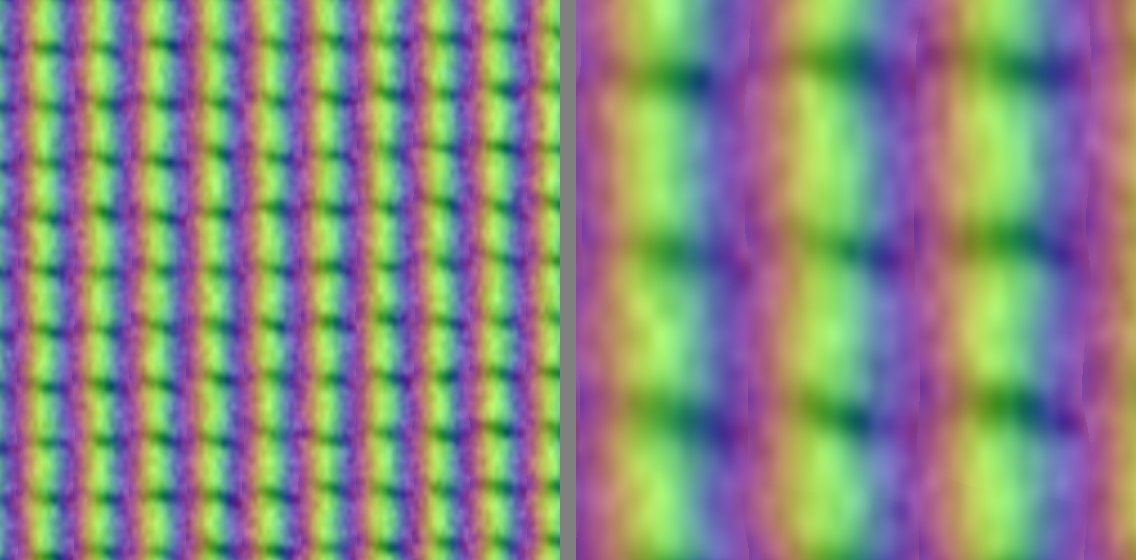
Left: the whole. Right: its middle third, enlarged.
Give the GLSL for this pattern, as a WebGL 1 fragment shader.

```glsl
precision highp float;
// Ribbed knit: about ten vertical ribs, each running through a full hue cycle
// from green to blue, purple, rose and olive. Tilted dark seams cut every rib
// into ten soft stitches; cell hashes and value noise add wear and fibre.

uniform vec2 u_resolution;

const float TAU = 6.2831853;

float hash(vec2 p) {
  p = fract(p * vec2(0.1731, 0.2387));
  p += dot(p, p.yx + 31.7);
  return fract((p.x + p.y) * p.x * 17.3);
}

float valueNoise(vec2 p) {
  vec2 cell = floor(p);
  vec2 t = fract(p);
  t = t * t * (3.0 - 2.0 * t);
  return mix(mix(hash(cell), hash(cell + vec2(1.0, 0.0)), t.x),
             mix(hash(cell + vec2(0.0, 1.0)), hash(cell + vec2(1.0, 1.0)), t.x), t.y);
}

// Hue cycle across one rib; 0 is the green crest, 0.5 the purple groove
vec3 ribColor(float across) {
  vec3 wave = cos(TAU * (across - vec3(0.76, 0.02, 0.42)));
  return vec3(0.525, 0.555, 0.495) + vec3(0.19, 0.255, 0.20) * wave;
}

void main() {
  vec2 uv = gl_FragCoord.xy / u_resolution;

  // Slightly wavering ribs, with rows rising gently to the right
  float waver = valueNoise(uv * vec2(24.0, 30.0) + 7.0) - 0.5;
  float rib = (uv.x - 0.0755 - 0.003 * uv.y) / 0.101 + 0.07 * waver;
  float row = (uv.y - 0.9154 - 0.0275 * (uv.x - 0.078)) / 0.1006;

  // Position in the stitch; the rib boundary lies in the purple groove
  float column = floor(rib + 0.45);
  float across = rib - column;
  row += 0.22 * across + 0.08 * (valueNoise(uv * 28.0 + 51.0) - 0.5);
  float line = floor(row + 0.5);
  vec2 stitch = vec2(column, line) + 40.0;
  float along = row - line + 0.12 * (hash(stitch) - 0.5);

  // Seam shadow: deepest from the green crest to the blue flank
  float seam = exp(-along * along / 0.021);
  float reach = 0.055 + 0.05 * hash(stitch + 13.0);
  float offCrest = across - 0.13;
  float crest = exp(-offCrest * offCrest / reach);
  float depth = 0.8 + 0.4 * hash(stitch + 29.0);

  vec3 color = ribColor(across * (1.0 + 0.10 * seam));
  color += vec3(0.27, 0.23, 0.19) * crest * (0.27 - seam * depth);
  color -= vec3(0.04, 0.05, 0.03) * (seam - 0.25);

  // Pale glow in the middle of each green stitch
  float glow = exp(-across * across / 0.02) * (0.5 - 0.5 * cos(TAU * along));
  color += vec3(0.07, 0.06, 0.05) * (glow - 0.15);

  // Soft mottling, upright fibres and pale strands in the grooves
  float mottle = valueNoise(uv * 62.0 + 3.0) - 0.5;
  float fibre = valueNoise(uv * vec2(125.0, 58.0) + 19.0) - 0.5;
  float strand = valueNoise(vec2(uv.x * 70.0 - uv.y * 38.0, uv.y * 75.0 + uv.x * 30.0)) - 0.5;
  float groove = 0.5 - 0.5 * cos(TAU * across);
  color += 0.08 * mottle + 0.06 * fibre;
  color += vec3(0.08, 0.10, 0.07) * groove * strand;

  gl_FragColor = vec4(clamp(color, 0.0, 1.0), 1.0);
}
```
